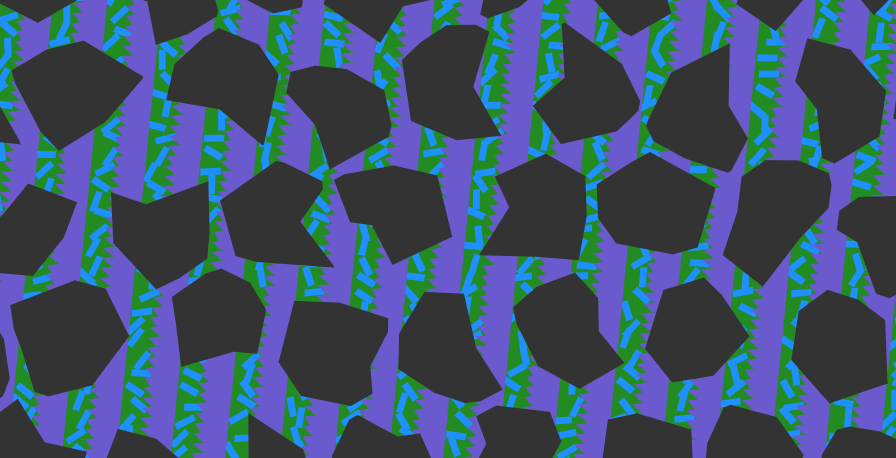
Write a Shadertoy shader that draws this pattern.

```glsl
const float TAU = 6.2831853;
const vec3 PURPLE = vec3(0.416, 0.353, 0.804);
const vec3 GREEN = vec3(0.133, 0.545, 0.133);
const vec3 BLUE = vec3(0.118, 0.565, 1.0);
const vec3 CHARCOAL = vec3(0.2);

const float STRIPE_PERIOD = 0.119;
const float STRIPE_LEAN = 0.1;
const float TOOTH_PITCH = 0.022;
const float DASH_PITCH = 0.034;
const float STONE_CELL = 0.27;
const int CORNERS = 7;

float hash(vec2 p) {
    return fract(sin(dot(p, vec2(127.1, 311.7))) * 43758.5453);
}

vec2 hash2(vec2 p) {
    return vec2(hash(p), hash(p + 37.3));
}

mat2 rotation(float angle) {
    float c = cos(angle), s = sin(angle);
    return mat2(c, s, -s, c);
}

float coverage(float dist, float width) {
    return clamp(0.5 - dist / width, 0.0, 1.0);
}

float boxDistance(vec2 p, vec2 halfSize) {
    vec2 q = abs(p) - halfSize;
    return length(max(q, 0.0)) + min(max(q.x, q.y), 0.0);
}

// Stripe with a straight left side and a saw-toothed right side
float stripeDistance(vec2 p, float stripe) {
    float row = p.y / TOOTH_PITCH + hash(vec2(stripe, 5.0));
    float f = fract(row);
    float depth = mix(0.013, 0.026, hash(vec2(floor(row), stripe)));
    float tooth = depth * min(f / 0.12, (1.0 - f) / 0.88);
    return max(-0.033 - p.x, p.x - 0.012 - tooth);
}

// Randomly turned dashes stacked along a stripe
float dashDistance(vec2 p, float stripe) {
    float row = floor(p.y / DASH_PITCH);
    float dist = 1.0;
    for (int j = -1; j <= 1; j++) {
        vec2 id = vec2(row + float(j), stripe + 11.0);
        vec2 jitter = hash2(id) - 0.5;
        vec2 center = vec2(-0.006 + 0.032 * jitter.x,
                           (id.x + 0.5 + 0.5 * jitter.y) * DASH_PITCH);
        vec2 q = rotation(hash(id + 71.9) * TAU) * (p - center);
        dist = min(dist, boxDistance(q, vec2(0.022, 0.0075)));
    }
    return dist;
}

vec2 stoneCenter(vec2 cell) {
    vec2 jitter = 0.3 * (hash2(cell + 3.7) - 0.5);
    return cell + 0.5 + jitter + vec2(0.5 * mod(cell.y, 2.0), 0.0);
}

// Corner of a stone; the first one is often pulled in to make a notch
vec2 stoneCorner(vec2 cell, int i) {
    vec2 h = hash2(cell + vec2(float(i) * 7.31, 19.7));
    float angle = (float(i) + 0.6 * (h.x - 0.5)) * TAU / float(CORNERS);
    float radius = mix(0.32, 0.61, h.y);
    if (i == 0 && hash(cell + 53.1) < 0.75) radius = 0.19;
    vec2 corner = radius * vec2(cos(angle), sin(angle));
    return rotation(hash(cell + 29.3) * TAU) * corner;
}

float polygonDistance(vec2 p, vec2 cell) {
    float dist = 10.0, side = 1.0;
    vec2 a = stoneCorner(cell, CORNERS - 1);
    for (int i = 0; i < CORNERS; i++) {
        vec2 b = stoneCorner(cell, i);
        vec2 edge = a - b, w = p - b;
        vec2 toEdge = w - edge * clamp(dot(w, edge) / dot(edge, edge), 0.0, 1.0);
        dist = min(dist, length(toEdge));
        bvec3 test = bvec3(p.y >= b.y, p.y < a.y, edge.x * w.y > edge.y * w.x);
        if (all(test) || all(not(test))) side = -side;
        a = b;
    }
    return side * dist;
}

// One polygon per Voronoi cell, trimmed to keep a gap between neighbours
float stoneDistance(vec2 p) {
    vec2 base = floor(p), owner = base;
    float nearest = 10.0;
    for (int k = 0; k < 25; k++) {
        vec2 cell = base + vec2(k % 5 - 2, k / 5 - 2);
        float d = length(p - stoneCenter(cell));
        if (d < nearest) { nearest = d; owner = cell; }
    }
    vec2 center = stoneCenter(owner);
    float border = 10.0;
    for (int k = 0; k < 25; k++) {
        if (k == 12) continue;
        vec2 other = stoneCenter(owner + vec2(k % 5 - 2, k / 5 - 2));
        border = min(border, dot(0.5 * (center + other) - p, normalize(other - center)));
    }
    return max(polygonDistance(p - center, owner), 0.045 - border);
}

void mainImage(out vec4 fragColor, in vec2 fragCoord) {
    float pixel = 1.0 / iResolution.y;
    vec2 p = fragCoord * pixel;

    // Leaning stripe coordinates
    float across = (p.x - STRIPE_LEAN * p.y) / STRIPE_PERIOD + 0.09;
    float stripe = floor(across);
    vec2 local = vec2((across - stripe - 0.5) * STRIPE_PERIOD, p.y);

    // Dashes sit inside the green, stones lie on top
    float band = stripeDistance(local, stripe);
    float dash = dashDistance(local, stripe);
    float stone = stoneDistance(p / STONE_CELL + vec2(2.3, 4.6)) * STONE_CELL;

    vec3 bandColor = mix(GREEN, BLUE, coverage(dash, pixel));
    vec3 color = mix(PURPLE, bandColor, coverage(band, max(fwidth(band), pixel)));
    color = mix(color, CHARCOAL, coverage(stone, pixel));
    fragColor = vec4(color, 1.0);
}
```
